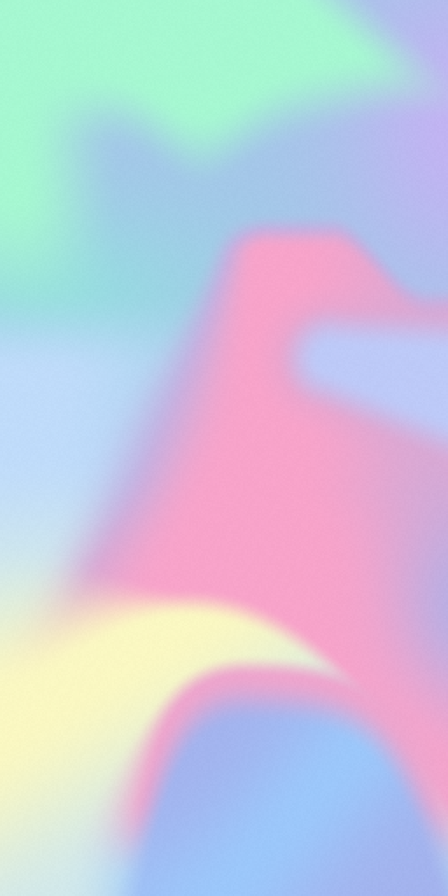
Reproduce this background procedurally as a WebGL 1 fragment shader.

```glsl
precision highp float;
// Soft pastel gradient: mint sky, flowing pink ribbon, cream wave and a blue pool.

uniform vec2 u_resolution;

#define GRAIN 0.012
#define DOME_TOP 0.515
#define DOME_SOFT 0.055
#define CREST_Y 1.485
#define CREST_X 0.55
#define RIM_WIDTH 0.078
#define RIM_SOFT 0.026
#define POOL_SOFT 0.055

const vec3 MINT     = vec3(0.65, 0.97, 0.82);
const vec3 TEAL     = vec3(0.59, 0.86, 0.88);
const vec3 SKY      = vec3(0.64, 0.78, 0.91);
const vec3 ICE      = vec3(0.75, 0.86, 0.98);
const vec3 MIST     = vec3(0.82, 0.91, 0.92);
const vec3 LILAC    = vec3(0.76, 0.70, 0.95);
const vec3 MAUVE    = vec3(0.77, 0.69, 0.88);
const vec3 ORCHID   = vec3(0.85, 0.66, 0.83);
const vec3 PINK     = vec3(0.97, 0.64, 0.79);
const vec3 LAVENDER = vec3(0.74, 0.79, 0.97);
const vec3 CREAM    = vec3(0.98, 0.97, 0.76);
const vec3 IRIS     = vec3(0.64, 0.70, 0.93);
const vec3 AZURE    = vec3(0.61, 0.78, 0.98);

float hash(vec2 p) {
  return fract(sin(dot(p, vec2(12.9898, 78.233))) * 43758.5453);
}

// Soft step from 0 to 1, centred on d = 0.
float soften(float d, float width) {
  return smoothstep(-width, width, d);
}

// Gaussian spot with separate radii.
float glow(vec2 p, vec2 center, vec2 radii) {
  vec2 q = (p - center) / radii;
  return exp(-dot(q, q));
}

// Distance to a segment whose radius runs from ra to rb.
float taper(vec2 p, vec2 a, vec2 b, float ra, float rb) {
  vec2 ab = b - a;
  float h = clamp(dot(p - a, ab) / dot(ab, ab), 0.0, 1.0);
  return length(p - a - ab * h) - mix(ra, rb, h);
}

// Mint cloud, teal and lilac sky, pale left side.
vec3 sky(vec2 p) {
  vec3 col = mix(SKY, LILAC, glow(p, vec2(1.04, 0.28), vec2(0.27, 0.38)));
  col = mix(col, TEAL, glow(p, vec2(0.12, 0.66), vec2(0.36, 0.20)));

  float lower = 0.245 + 0.09 * exp(-pow((p.x - 0.45) / 0.12, 2.0))
              - 0.06 * smoothstep(0.55, 0.95, p.x);
  float band = soften(lower - p.y, 0.09) * soften(0.75 + 1.1 * p.y - p.x, 0.10);
  float column = soften(0.16 - p.x, 0.12) * soften(0.60 - p.y, 0.17);
  col = mix(col, MINT, 1.0 - (1.0 - band) * (1.0 - column));

  vec3 pale = mix(ICE, MIST, smoothstep(1.0, 1.34, p.y));
  float left = 1.0 - 0.6 * smoothstep(0.1, 0.5, p.x);
  return mix(col, pale, smoothstep(0.64, 0.84, p.y) * left);
}

// Pink ribbon with a mauve fringe, cooler on its right side.
vec3 ribbon(vec3 col, vec2 p) {
  float t = p.y - 0.55;
  float leftEdge = 0.52 - 0.30 * t - 0.16 * t * t;
  float blur = mix(0.07, 0.20, smoothstep(0.5, 1.0, p.y));
  float top = DOME_TOP + 0.165 * smoothstep(0.74, 0.96, p.x);
  float mask = soften(p.x - leftEdge, blur) * soften(p.y - top, DOME_SOFT);

  float spine = 0.74 + 0.5 * max(p.y - 1.1, 0.0);
  vec3 body = mix(PINK, ORCHID, smoothstep(spine - 0.08, spine + 0.25, p.x));
  body = mix(body, IRIS, 0.7 * glow(p, vec2(1.06, 1.36), vec2(0.17, 0.20)));
  vec3 fringe = mix(MAUVE, ORCHID, smoothstep(1.05, 1.30, p.y));
  col = mix(col, fringe, smoothstep(0.0, 0.55, mask));
  col = mix(col, body, smoothstep(0.35, 1.0, mask));

  // Lavender leaf entering from the right.
  float leaf = taper(p, vec2(0.74, 0.80), vec2(1.05, 0.87), 0.075, 0.13);
  col = mix(col, ORCHID, 0.8 * soften(0.04 - leaf, 0.07));
  return mix(col, LAVENDER, soften(-leaf, 0.05));
}

// Cream wave, pink rim and blue pool beneath it.
vec3 wave(vec3 col, vec2 p) {
  float rise = max(p.x - 0.42, 0.0);
  float fall = max(0.35 - p.x, 0.0);
  float top = 1.345 + 1.4 * rise * rise + 0.3 * fall * fall;
  float blur = mix(0.17, 0.035, smoothstep(0.0, 0.4, p.x));
  vec3 cream = mix(CREAM, MIST, smoothstep(1.65, 2.1, p.y + 0.6 * p.x));
  col = mix(col, cream, soften(p.y - top, blur));

  // Arch height and slope give an approximate distance to its edge.
  float l = max(CREST_X - p.x, 0.0);
  float r = max(p.x - CREST_X, 0.0);
  float arch = CREST_Y + l * l * (2.0 + 28.0 * l * l) + r * r * (0.35 + 5.0 * r * r);
  float slope = l * (4.0 + 112.0 * l * l) + r * (0.7 + 20.0 * r * r);
  float d = (p.y - arch) / sqrt(1.0 + slope * slope);

  float low = smoothstep(1.78, 1.97, p.y);
  vec3 rim = mix(mix(ORCHID, PINK, 0.65), mix(AZURE, MIST, 0.4), low);
  col = mix(col, rim, soften(d, RIM_SOFT + 0.05 * smoothstep(1.55, 1.9, p.y)));

  float streak = taper(p, vec2(0.80, 1.67), vec2(0.48, 2.02), 0.0, 0.0) / 0.15;
  vec3 pool = mix(IRIS, AZURE, exp(-streak * streak));
  pool = mix(pool, AZURE, 0.6 * glow(p, vec2(0.32, 2.05), vec2(0.24, 0.17)));
  return mix(col, pool, soften(d - RIM_WIDTH, POOL_SOFT));
}

void main() {
  // Width spans 0..1, depth below the top edge spans 0..2.
  vec2 uv = gl_FragCoord.xy / u_resolution;
  vec2 p = vec2(uv.x, 2.0 - 2.0 * uv.y);
  vec3 col = wave(ribbon(sky(p), p), p);
  col += GRAIN * (hash(floor(p * 256.0)) - 0.5);
  gl_FragColor = vec4(col, 1.0);
}
```
